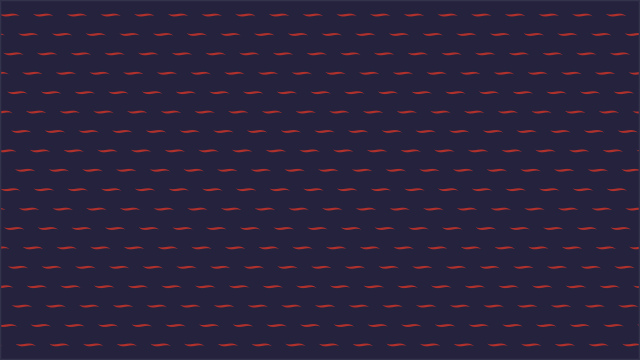
Reproduce this pattern procedurally as a WebGL 2 fragment shader.

```glsl
#version 300 es
precision highp float;

uniform vec2 u_resolution;
out vec4 fragColor;

// Share of a pixel-high box at y that lies inside the wavy dash
float dashCoverage(vec2 p, float pixel) {
    float t = p.x / 0.0285;
    float middle = 0.00405 * t - 0.0073 * t * t * t;
    float halfWidth = 0.0031 * (1.0 - t * t) * (1.0 - 0.15 * t);
    float top = min(middle + halfWidth, p.y + 0.5 * pixel);
    float bottom = max(middle - halfWidth, p.y - 0.5 * pixel);
    return abs(t) < 1.0 ? clamp((top - bottom) / pixel, 0.0, 1.0) : 0.0;
}

void main() {
    // Units of canvas height
    float pixel = 1.0 / u_resolution.y;
    vec2 p = gl_FragCoord.xy * pixel;
    vec2 size = u_resolution * pixel;
    vec2 pitch = vec2(0.0936, 0.0539);

    // Rows counted from the top, each stepped sideways
    float fromTop = 1.0 - p.y - 0.0417;
    float row = floor(fromTop / pitch.y + 0.5);
    float x = p.x - 0.0266 - row * 0.0522;
    vec2 local = vec2((fract(x / pitch.x + 0.5) - 0.5) * pitch.x,
                      row * pitch.y - fromTop);

    vec3 navy = vec3(0.145, 0.133, 0.24);
    vec3 red = vec3(0.69, 0.19, 0.17);
    vec3 rim = vec3(0.20, 0.20, 0.30);
    vec3 color = mix(navy, red, dashCoverage(local, pixel));

    // Faint rim along the canvas border
    vec2 inset = min(p, size - p);
    float edge = min(inset.x, inset.y);
    color = mix(color, rim, clamp((0.0035 - edge) / pixel + 0.5, 0.0, 1.0));

    fragColor = vec4(color, 1.0);
}
```
